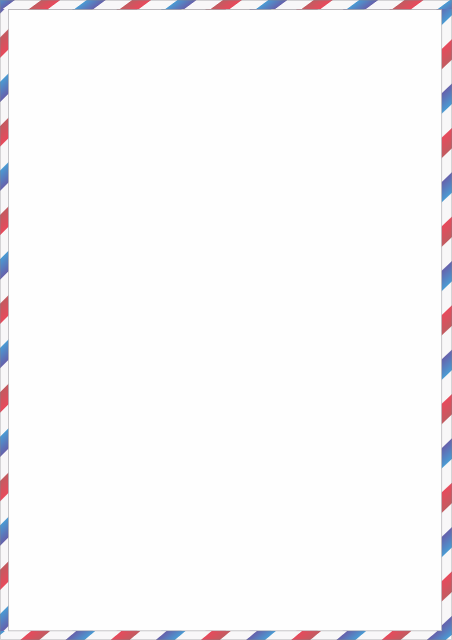
Give the GLSL for this background, as a Shadertoy shader.

```glsl
// Airmail stationery: a blank white sheet inside a narrow border of slanted
// red and blue stripes. Each side repeats one stripe formula along a sheared
// coordinate; a box distance function cuts the sheet and its hairline frame.

const vec2 PAGE = vec2(0.7057, 1.0);          // page size, in page heights
const vec2 SHEET_MIN = vec2(0.0130, 0.0143);  // lower left of the blank sheet
const vec2 SHEET_MAX = vec2(0.6897, 0.9852);  // upper right of the blank sheet

const vec3 PAPER      = vec3(0.972, 0.970, 0.972);
const vec3 SHEET      = vec3(0.998);
const vec3 HAIRLINE   = vec3(0.52, 0.51, 0.54);
const vec3 RED_DULL   = vec3(0.76, 0.36, 0.38);
const vec3 RED_BRIGHT = vec3(0.91, 0.29, 0.36);
const vec3 BLUE_SKY   = vec3(0.29, 0.61, 0.83);
const vec3 BLUE_PLUM  = vec3(0.40, 0.38, 0.67);

// Signed distance to the box between two corners
float boxDistance(vec2 p, vec2 low, vec2 high) {
    vec2 d = abs(p - 0.5 * (low + high)) - 0.5 * (high - low);
    return length(max(d, 0.0)) + min(max(d.x, d.y), 0.0);
}

// Coverage of a region whose signed distance is negative inside
float coverage(float dist, float pixel) {
    return clamp(0.5 - dist / pixel, 0.0, 1.0);
}

// Alternating stripes along s; the first red one starts at s = 0
vec3 stripes(float s, float pitch, float width, bool flip, float pixel) {
    float centred = s - 0.5 * width;
    float index = floor(centred / pitch + 0.5);
    float offset = centred - index * pitch;
    float across = clamp(offset / width + 0.5, 0.0, 1.0);
    float tone = flip ? 1.0 - across : across;
    vec3 red = mix(RED_DULL, RED_BRIGHT, tone);
    vec3 blue = mix(BLUE_SKY, BLUE_PLUM, tone);
    vec3 ink = mod(index, 2.0) < 0.5 ? red : blue;
    return mix(PAPER, ink, coverage(abs(offset) - 0.5 * width, 1.4 * pixel));
}

// Choose the shear and spacing for the side that holds p
vec3 border(vec2 p, float pixel) {
    float down = PAGE.y - p.y;
    if (p.y > SHEET_MAX.y)
        return stripes(p.x + 1.36 * down - 0.0645, 0.0709, 0.0297, false, pixel);
    if (p.y < SHEET_MIN.y)
        return stripes(p.x - 1.2 * (p.y - SHEET_MIN.y) - 0.0488, 0.0705, 0.0297, true, pixel);
    if (p.x < 0.5 * PAGE.x)
        return stripes(p.x + down - 0.0586, 0.0693, 0.0319, false, pixel);
    return stripes(0.95 * (p.x - PAGE.x) + down - 0.0612, 0.0693, 0.0319, true, pixel);
}

void mainImage(out vec4 fragColor, in vec2 fragCoord) {
    vec2 p = fragCoord / iResolution.xy * PAGE;
    float pixel = 1.0 / iResolution.y;

    // Striped border with the blank sheet on top
    float sheet = boxDistance(p, SHEET_MIN, SHEET_MAX);
    vec3 color = mix(border(p, pixel), SHEET, coverage(sheet, pixel));

    // Hairlines around the sheet and at the page edge
    float page = boxDistance(p, vec2(0.0), PAGE);
    float inner = coverage(abs(sheet) - 0.0005, pixel);
    float outer = coverage(abs(page) - 0.0007, pixel);
    color = mix(color, HAIRLINE, 0.7 * max(inner, outer));

    fragColor = vec4(color, 1.0);
}
```
